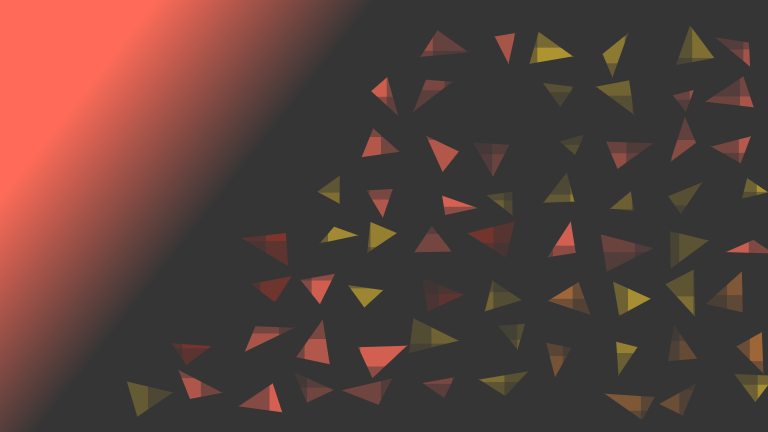
This background is drawn by a Shadertoy shader. Its source:

```glsl
// A coral glow fades diagonally from the upper left into charcoal, with
// dim, two-tone triangular shards scattered over the rest of the canvas.
// The shards sit on a jittered grid; hashes pick shape, hue and opacity.

#define PITCH vec2(0.141, 0.114)
#define GRID_ORIGIN vec2(0.035, 0.090)
#define LAST_CELL vec2(12.0, 7.0)
#define GLOW_SLOPE 0.787
#define GLOW_START 0.36
#define GLOW_END 0.87
#define SHARD_START 1.0
#define SHARD_DENSITY 0.86
#define JITTER 0.4

const vec3 CHARCOAL = vec3(0.208);
const vec3 CORAL = vec3(1.00, 0.42, 0.345);
const vec3 GOLD = vec3(0.80, 0.67, 0.19);
const vec3 RED = vec3(0.62, 0.20, 0.16);
const vec3 AMBER = vec3(0.78, 0.47, 0.22);

float hash(vec2 cell, float salt) {
    vec3 q = fract(vec3(cell, salt) * vec3(0.1031, 0.1130, 0.0973) + 0.37);
    q += dot(q, q.yzx + 33.33);
    return fract((q.x + q.y) * q.z);
}

// Distance along the glow direction, measured from the upper left corner
float diagonal(vec2 p) {
    return p.x + GLOW_SLOPE * (1.0 - p.y);
}

// Coverage of the negative side of a distance, one pixel wide at its edge
float cover(float d) {
    return clamp(0.5 - d * iResolution.y, 0.0, 1.0);
}

// Corner k of a shard, in counter-clockwise order around its centre
vec2 corner(vec2 cell, float k) {
    float angle = 6.2832 * hash(cell, 3.0) + 2.0944 * k
                + 0.9 * (hash(cell, 10.0 + k) - 0.5);
    float radius = mix(0.026, 0.080, hash(cell, 20.0 + k));
    return radius * vec2(cos(angle), 0.8 * sin(angle));
}

// Signed distance to the line through a and b, negative on its left
float edge(vec2 p, vec2 a, vec2 b) {
    vec2 along = normalize(b - a);
    return dot(p - a, vec2(along.y, -along.x));
}

float triangle(vec2 p, vec2 cell) {
    vec2 a = corner(cell, 0.0), b = corner(cell, 1.0), c = corner(cell, 2.0);
    return max(edge(p, a, b), max(edge(p, b, c), edge(p, c, a)));
}

// Warm browns replace most of the coral in the lower right
vec3 shardHue(vec2 cell, vec2 centre) {
    float pick = hash(cell, 5.0);
    bool lowerRight = centre.x > 1.24 && centre.y < 0.38;
    vec3 warm = lowerRight ? AMBER : CORAL;
    return pick < 0.52 ? warm : (pick < 0.86 ? GOLD : RED);
}

// Upright and level cuts divide a shard into bright and faded facets
float facets(vec2 p, vec2 cell) {
    vec2 cut = 0.05 * (vec2(hash(cell, 6.0), hash(cell, 7.0)) - 0.5);
    vec2 side = vec2(hash(cell, 8.0) < 0.5 ? -1.0 : 1.0,
                     hash(cell, 9.0) < 0.5 ? -1.0 : 1.0);
    vec2 d = (p - cut) * side - 0.012;
    return mix(0.5, 1.0, cover(d.x)) * mix(0.55, 1.0, cover(d.y));
}

void mainImage(out vec4 fragColor, in vec2 fragCoord) {
    vec2 p = fragCoord / iResolution.y;

    // Diagonal glow
    float glow = 1.0 - clamp((diagonal(p) - GLOW_START)
                             / (GLOW_END - GLOW_START), 0.0, 1.0);
    vec3 color = mix(CHARCOAL, CORAL, glow);

    // Shards of this cell and its neighbours
    vec2 home = floor((p - GRID_ORIGIN) / PITCH + 0.5);
    for (int j = -1; j <= 1; j++) {
        for (int i = -1; i <= 1; i++) {
            vec2 cell = home + vec2(i, j);
            vec2 shift = vec2(hash(cell, 1.0), hash(cell, 2.0)) - 0.5;
            vec2 centre = GRID_ORIGIN + PITCH * (cell + JITTER * shift);
            bool outside = any(lessThan(cell, vec2(0.0)))
                        || any(greaterThan(cell, LAST_CELL));
            if (outside || diagonal(centre) < SHARD_START
                || hash(cell, 4.0) > SHARD_DENSITY) continue;

            vec2 local = p - centre;
            float opacity = mix(0.2, 0.8, hash(cell, 30.0));
            float alpha = opacity * facets(local, cell)
                        * cover(triangle(local, cell));
            color = mix(color, shardHue(cell, centre), alpha);
        }
    }
    fragColor = vec4(color, 1.0);
}
```
